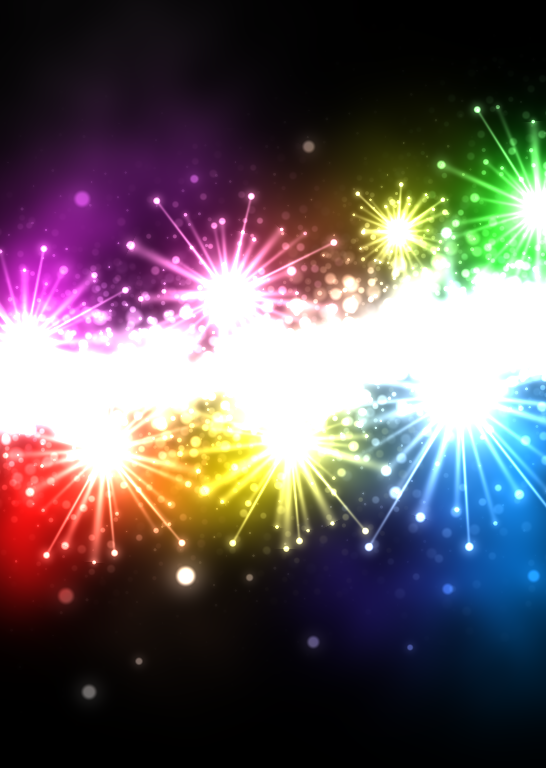
A WebGL 2 fragment shader for this background:

```glsl
#version 300 es
precision highp float;
// Coloured firework bursts along a rising band of white light on black.
// Soft gaussian clouds set the local hue; rays, glowing tips and jittered
// bokeh grids are added on top and saturate to white where they pile up.
uniform vec2 u_resolution;
out vec4 fragColor;
const float TAU = 6.2831853;
const int CLOUDS = 14, BURSTS = 7, ORBS = 12, RAYS = 26;
// Clouds: centre, radius (units of canvas height)
const vec3 cloudShape[CLOUDS] = vec3[](
  vec3(.20, .745, .12), vec3(.06, .64, .11), vec3(.17, .85, .17), vec3(.54, .75, .09),
  vec3(.69, .69, .10), vec3(.03, .335, .10), vec3(.22, .24, .10), vec3(.29, .385, .09),
  vec3(.50, .265, .11), vec3(.69, .26, .14), vec3(.68, .42, .11), vec3(.40, .67, .09),
  vec3(.47, .40, .07), vec3(.19, .37, .07));
const vec3 cloudColor[CLOUDS] = vec3[](
  vec3(.22, .02, .25), vec3(.44, .07, .45), vec3(.08, .07, .08), vec3(.25, .27, .02),
  vec3(.02, .50, .02), vec3(.86, .05, .05), vec3(.16, .10, .07), vec3(.44, .40, .0),
  vec3(.11, .05, .31), vec3(.0, .25, .45), vec3(.05, .34, .58), vec3(.40, .20, .09),
  vec3(.16, .24, .19), vec3(.42, .20, .04));
// Bursts: centre, radius, direction of the long streaks
const vec4 burstShape[BURSTS] = vec4[](
  vec4(.033, .551, .140, 1.38), vec4(.297, .616, .145, 1.34), vec4(.518, .698, .068, 1.5),
  vec4(.703, .727, .145, 1.25), vec4(.137, .414, .148, -1.48),
  vec4(.378, .427, .145, -1.48), vec4(.599, .486, .218, -1.51));
const vec3 burstColor[BURSTS] = vec3[](
  vec3(.95, .20, .80), vec3(.98, .20, .65), vec3(.75, .78, .15), vec3(.08, .85, .10),
  vec3(1., .32, .20), vec3(.92, .90, .05), vec3(.38, .64, .90));
// Loose out-of-focus orbs: centre, radius
const vec3 orbShape[ORBS] = vec3[](
  vec3(.107, .741, .013), vec3(.402, .809, .010), vec3(.253, .767, .007), vec3(.242, .250, .015),
  vec3(.086, .224, .013), vec3(.116, .099, .012), vec3(.408, .164, .010), vec3(.583, .233, .009),
  vec3(.695, .250, .010), vec3(.325, .248, .006), vec3(.181, .139, .006), vec3(.534, .157, .005));

vec2 hash2(vec2 p) {
  vec3 q = fract(p.xyx * vec3(.1031, .1030, .0973));
  q += dot(q, q.yzx + 33.33);
  return fract((q.xx + q.yz) * q.zy);
}
float gradientNoise(vec2 p) {
  vec2 i = floor(p), f = fract(p), u = f * f * (3. - 2. * f);
  vec4 d;
  for (int k = 0; k < 4; k++) {
    vec2 corner = vec2(k & 1, k >> 1);
    float a = TAU * hash2(i + corner + 50.).x;
    d[k] = dot(vec2(cos(a), sin(a)), f - corner);
  }
  return mix(mix(d.x, d.y, u.x), mix(d.z, d.w, u.x), u.y);
}
float bell(float x, float width) { x /= width; return exp(-x * x); }
// Soft disc with a faint halo
float orb(float d, float radius) {
  return smoothstep(radius, radius * .45, d) + .3 * bell(d, radius * 1.6);
}
// Jittered grid of orbs; size and seed vary per layer
float bokeh(vec2 p, float cell, float radius, float seed) {
  vec2 g = p / cell, id = floor(g);
  float sum = 0.;
  for (int k = 0; k < 9; k++) {
    vec2 c = id + vec2(k % 3 - 1, k / 3 - 1);
    vec2 h = hash2(c + seed), s = hash2(c + seed + 37.);
    sum += s.x * orb(length(g - c - .1 - .8 * h) * cell, radius * (.45 + .55 * s.y));
  }
  return sum;
}
// Beam from the origin, widening by flare, with a glowing tip
float beam(vec2 q, float angle, float len, float width, float flare, float tip) {
  vec2 dir = vec2(cos(angle), sin(angle));
  float along = dot(q, dir), side = dot(q, vec2(-dir.y, dir.x));
  float fade = smoothstep(-.004, .004, along) * smoothstep(len, len * .4, along);
  float line = bell(side, width + flare * max(along, 0.)) * mix(fade, step(0., along) * step(along, len), .35);
  return line + 1.2 * orb(length(q - dir * len), tip);
}
vec3 burst(vec2 q, vec4 shape, vec3 color, float seed) {
  float r = shape.z, d = length(q), soft = 0., thin = 0., scale = sqrt(r / .145);
  if (d > r * 1.5) return vec3(0);
  for (int k = 0; k < RAYS; k++) {
    vec2 h = hash2(vec2(k, seed * 17. + 3.)), s = hash2(vec2(seed * 11. + 7., k));
    float angle = TAU * (float(k) + .9 * h.x) / float(RAYS);
    float tip = mix(.003, .0085, s.x * s.x) * scale;
    soft += (.35 + .5 * s.y) * beam(q, angle, r * (.5 + .5 * h.y), .0012, mix(.015, .06, s.y * s.y), tip);
  }
  // Three long fine streaks fanned about the main direction
  float spread = shape.w < 0. ? .6 : .88;
  for (int k = -1; k <= 1; k++)
    thin += beam(q, shape.w + float(k) * spread, r * (.91 + .15 * abs(float(k))), .0015, .002, .0055 * scale);
  float dots = bokeh(q, .027 * scale, .0075 * scale, seed * 31.) * bell(d, r * .72);
  vec3 hot = mix(color, vec3(1), .55);
  return color * .6 * bell(d, r * .58) + hot * (soft + thin * .9 + dots * .8) + 1.2 * bell(d, r * .27);
}
void main() {
  vec2 p = gl_FragCoord.xy / u_resolution.y;
  // Coloured haze, broken up by noise
  float haze = 1. + .7 * gradientNoise(p * 7.) + .35 * gradientNoise(p * 15.);
  vec3 color = vec3(0);
  for (int i = 0; i < CLOUDS; i++)
    color += cloudColor[i] * bell(length(p - cloudShape[i].xy), cloudShape[i].z);
  vec3 tint = (color + .12) / (max(color.r, max(color.g, color.b)) + .12);
  color *= haze;
  // White band with a bokeh fringe
  float offset = p.y - (.475 + .16 * p.x + .012 * sin(p.x * 14.));
  float wobble = offset + .05 * gradientNoise(p * 16.) + .03 * gradientNoise(p * 34.);
  float core = exp(-pow(abs(wobble) / .053, 4.));
  float dots = bokeh(p, .026, .0105, 5.) + bokeh(p, .036, .014, 71.) + .8 * bokeh(p, .017, .006, 133.);
  vec3 warm = mix(tint, vec3(1), .5);
  color += warm * (dots * exp(-pow(abs(offset) / .098, 3.)) * 1.15 + .2 * bell(offset, .07));
  color += mix(tint, vec3(1), .75) * .95 * core;
  // Fireworks
  for (int i = 0; i < BURSTS; i++)
    color += burst(p - burstShape[i].xy, burstShape[i], burstColor[i], float(i));
  // Loose orbs, one of them bright, and fine specks
  for (int i = 0; i < ORBS; i++) {
    float bright = i == 3 ? 1. : 0.;
    color += mix(tint, vec3(1), .1 + .5 * bright) * (.32 + .7 * bright) * orb(length(p - orbShape[i].xy), orbShape[i].z);
  }
  color += warm * bokeh(p, .032, .0028, 211.) * bell(offset, .17) * .8;
  fragColor = vec4(clamp(color, 0., 1.), 1);
}
```
